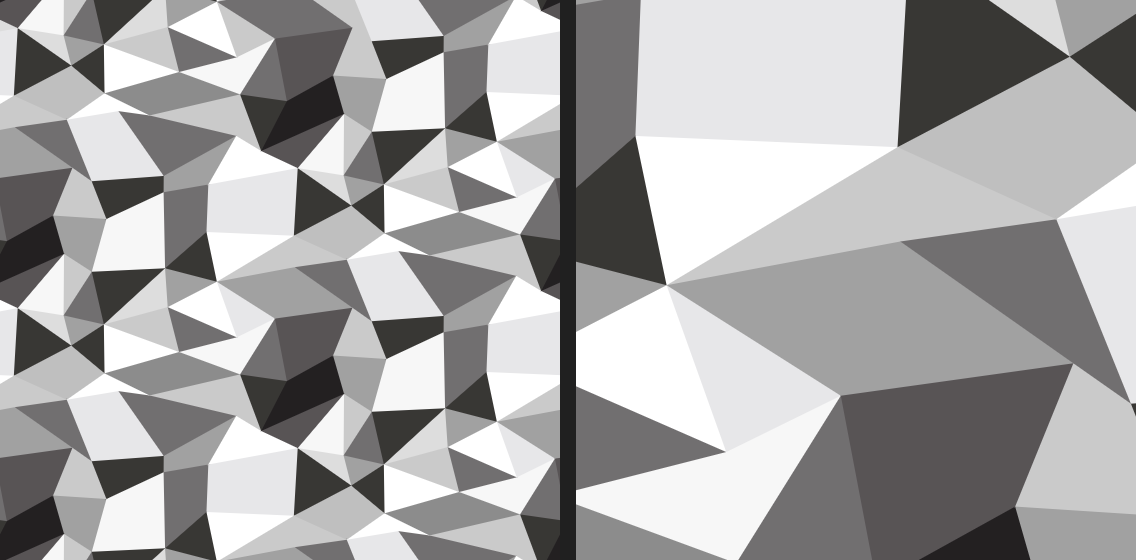
Left, the full canvas; right, a detail of the centre.
This background is drawn by a WebGL 1 fragment shader. Its source:

```glsl
precision highp float;
// Half-drop repeating mosaic of crisp, irregular grey facets.

uniform vec2 u_resolution;

const vec2  TILE_CELLS  = vec2(5.0, 6.0);   // lattice cells in one repeat
const float TILE_SIZE   = 0.5;              // repeat length in canvas units
const float SLANT       = 0.2;              // rows climbed per column
const float DROP        = 2.0;              // rows added per repeat; with the slant, half a tile
const float JITTER      = 0.38;             // vertex wander, below 0.5
const float WHOLE_SHARE = 0.33;             // cells kept as one quad
const float MERGE_SHARE = 0.33;             // cells sharing a half with the left cell
const float VARY_SHARE  = 0.03;             // cells recoloured from repeat to repeat
const float TONE_STRIDE = 13.0;             // spreads tones evenly over the repeat
const float KIND_STRIDE = 7.0;              // spreads cell kinds evenly over the tones
const float HALF_SHIFT  = 0.35;             // tone step between the halves of a split cell

const vec3 BLACK    = vec3(0.137, 0.125, 0.130);
const vec3 CHARCOAL = vec3(0.220, 0.214, 0.204);
const vec3 UMBER    = vec3(0.345, 0.328, 0.335);
const vec3 SLATE    = vec3(0.445, 0.435, 0.440);
const vec3 GREY     = vec3(0.550);
const vec3 ASH      = vec3(0.630);
const vec3 STONE    = vec3(0.750);
const vec3 SILVER   = vec3(0.793);
const vec3 FOG      = vec3(0.865);
const vec3 MIST     = vec3(0.905, 0.905, 0.912);
const vec3 PAPER    = vec3(0.967);
const vec3 WHITE    = vec3(1.0);

float hash(vec2 p, float salt) {
    vec3 q = fract(vec3(p.xyx + salt * 7.31) * vec3(0.1031, 0.1030, 0.0973));
    q += dot(q, q.yzx + 33.33);
    return fract((q.x + q.y) * q.z);
}

// Cell within the repeat; each repeat to the right sits half a tile higher
vec2 wrapCell(vec2 cell) {
    cell.y -= DROP * floor(cell.x / TILE_CELLS.x);
    return mod(cell, TILE_CELLS);
}

// Lattice point with periodic jitter, in canvas units
vec2 vertexAt(vec2 cell) {
    vec2 id = wrapCell(cell);
    vec2 wander = vec2(hash(id, 1.0), hash(id, 2.0)) * 2.0 - 1.0;
    vec2 p = cell + JITTER * wander;
    p.y += SLANT * p.x;
    return p * TILE_SIZE / TILE_CELLS;
}

// Grey scale cut into bands whose widths are the area shares
vec3 tone(float t) {
    if (t < 0.020) return BLACK;
    if (t < 0.150) return CHARCOAL;
    if (t < 0.220) return UMBER;
    if (t < 0.340) return SLATE;
    if (t < 0.420) return GREY;
    if (t < 0.505) return ASH;
    if (t < 0.545) return STONE;
    if (t < 0.675) return SILVER;
    if (t < 0.735) return FOG;
    if (t < 0.795) return MIST;
    if (t < 0.900) return PAPER;
    return WHITE;
}

// Even, scattered ranking of the cells in a repeat, from 0 to 1
float cellRank(vec2 id) {
    float count = TILE_CELLS.x * TILE_CELLS.y;
    return mod((id.x + TILE_CELLS.x * id.y) * TONE_STRIDE, count) / count;
}

float cellTone(vec2 cell) {
    if (hash(cell, 3.0) < VARY_SHARE) return hash(cell, 4.0);
    vec2 id = wrapCell(cell);
    return cellRank(id) + hash(id, 5.0) / (TILE_CELLS.x * TILE_CELLS.y);
}

float cross2(vec2 a, vec2 b) {
    return a.x * b.y - a.y * b.x;
}

float turn(vec2 a, vec2 b, vec2 c) {
    return cross2(b - a, c - a);
}

// Signed distance to the line a-b, positive on its right side
float outside(vec2 p, vec2 a, vec2 b) {
    return cross2(p - a, normalize(b - a));
}

float coverage(vec2 p, vec2 a, vec2 b, vec2 c, float pixel) {
    float d = max(outside(p, a, b), max(outside(p, b, c), outside(p, c, a)));
    return clamp(0.5 - d / pixel, 0.0, 1.0);
}

// One cell: colour sum in rgb, coverage in a
vec4 facets(vec2 p, vec2 cell, float pixel) {
    vec2 a = vertexAt(cell);
    vec2 b = vertexAt(cell + vec2(1.0, 0.0));
    vec2 c = vertexAt(cell + vec2(1.0, 1.0));
    vec2 d = vertexAt(cell + vec2(0.0, 1.0));

    // Split along the shorter diagonal that lies inside the quad
    bool validAC = min(turn(a, b, c), turn(a, c, d)) > 0.0;
    bool validBD = min(turn(b, c, d), turn(a, b, d)) > 0.0;
    bool useAC = validAC && (distance(a, c) < distance(b, d) || !validBD);
    float right = useAC ? coverage(p, a, b, c, pixel) : coverage(p, b, c, d, pixel);
    float left  = useAC ? coverage(p, a, c, d, pixel) : coverage(p, a, b, d, pixel);

    // The left half matches its cell, joins the left cell, or stands alone
    float rightTone = cellTone(cell);
    float leftTone = fract(rightTone + HALF_SHIFT);
    float kind = fract(cellRank(wrapCell(cell)) * KIND_STRIDE + 0.01);
    if (kind < WHOLE_SHARE) leftTone = rightTone;
    else if (kind < WHOLE_SHARE + MERGE_SHARE) leftTone = cellTone(cell - vec2(1.0, 0.0));

    return vec4(tone(rightTone), 1.0) * right + vec4(tone(leftTone), 1.0) * left;
}

void main() {
    float pixel = 1.0 / min(u_resolution.x, u_resolution.y);
    vec2 p = gl_FragCoord.xy * pixel;
    vec2 lattice = p * TILE_CELLS / TILE_SIZE;
    lattice.y -= SLANT * lattice.x;
    vec2 home = floor(lattice);
    vec4 sum = vec4(0.0);
    for (int y = -1; y <= 1; y++)
        for (int x = -1; x <= 1; x++)
            sum += facets(p, home + vec2(float(x), float(y)), pixel);
    gl_FragColor = vec4(sum.rgb / max(sum.a, 0.0001), 1.0);
}
```
